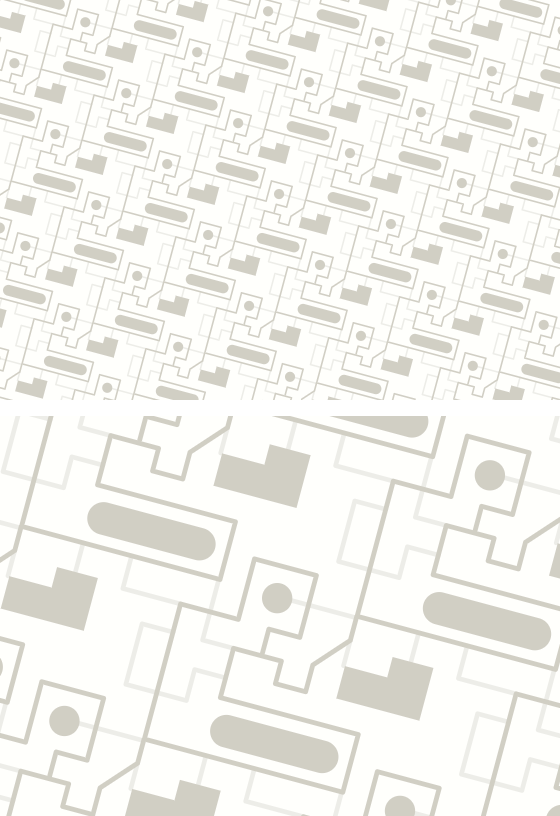
Top: the whole. Bottom: its middle third, enlarged.
Reproduce this pattern procedurally as a Shadertoy shader.

```glsl
// Tilted circuit-board pattern: grey traces, pills, dots and stepped blocks over faint wiring.

float segment(vec2 p, vec2 a, vec2 b) {
    vec2 ab = b - a;
    return length(p - a - ab * clamp(dot(p - a, ab) / dot(ab, ab), 0.0, 1.0));
}

float box(vec2 p, vec2 lo, vec2 hi) {
    vec2 d = abs(p - 0.5 * (lo + hi)) - 0.5 * (hi - lo);
    return length(max(d, 0.0)) + min(max(d.x, d.y), 0.0);
}

// One continuous dark trace, from the dot's frame round the pill to the next node
float darkTrace(vec2 p) {
    const vec2 path[18] = vec2[18](
        vec2(0, 41), vec2(0, 22), vec2(22, 22), vec2(22, -22), vec2(-22, -22), vec2(-22, 21),
        vec2(-63, 21), vec2(-63, 117), vec2(78, 117), vec2(78, 76), vec2(-20, 76), vec2(-20, 41),
        vec2(14, 41), vec2(14, 57), vec2(35.5, 57), vec2(35.5, 38), vec2(56, 15), vec2(56, -2));
    float d = 1e4;
    for (int i = 0; i < 17; i++) d = min(d, segment(p, path[i], path[i + 1]));
    return d - 1.65;
}

// Faint wiring, each entry holding both ends of a segment
float faintTrace(vec2 p) {
    const vec4 wires[12] = vec4[12](
        vec4(-63, 41, -85, 41), vec4(-85, 41, -85, 84), vec4(-85, 84, -42, 84),
        vec4(-42, 84, -42, 62), vec4(-42, 62, -20, 62), vec4(-104, -2, -104, 21),
        vec4(-104, 21, -63, 21), vec4(-42, -2, -42, 41), vec4(-42, 41, -20, 41),
        vec4(0, -1, 56, -1), vec4(56, 15, 56, 33), vec4(100, -2, 100, 18));
    float d = 1e4;
    for (int i = 0; i < 12; i++) d = min(d, segment(p, wires[i].xy, wires[i].zw));
    return d - 1.6;
}

// Filled parts: dot, pill and stepped block
float solids(vec2 p) {
    float dotShape = length(p) - 10.4;
    float pill = segment(p, vec2(-10, 97.2), vec2(58, 97.2)) - 11.2;
    float block = min(box(p, vec2(57, 33), vec2(116, 56)), box(p, vec2(87, 18.5), vec2(116, 56)));
    return min(dotShape, min(pill, block));
}

void mainImage(out vec4 fragColor, in vec2 fragCoord) {
    float unitsPerPixel = 823.5 / iResolution.y;
    vec2 p = fragCoord * unitsPerPixel - vec2(574.5, 424.0);

    // Board axes: x along the rows, y down, tilted by 15 degrees
    float tilt = radians(15.0);
    p = vec2(p.x * cos(tilt) - p.y * sin(tilt), -p.x * sin(tilt) - p.y * cos(tilt));

    // Every row is shifted by half a repeat; a motif overlaps the row below
    float halfStep = 119.2;
    float row = floor((p.y + 25.0) / halfStep);
    float dark = 1e4, faint = 1e4;
    for (int i = 0; i < 2; i++) {
        float r = row - float(i);
        vec2 q = vec2(mod(p.x - r * halfStep + 113.0, 2.0 * halfStep) - 113.0, p.y - r * halfStep);
        dark = min(dark, min(darkTrace(q), solids(q)));
        faint = min(faint, faintTrace(q));
    }

    vec3 color = vec3(1.0, 1.0, 0.99);
    color = mix(color, vec3(0.93, 0.93, 0.91), clamp(0.5 - faint / unitsPerPixel, 0.0, 1.0));
    color = mix(color, vec3(0.82, 0.81, 0.77), clamp(0.5 - dark / unitsPerPixel, 0.0, 1.0));
    fragColor = vec4(color, 1.0);
}
```
